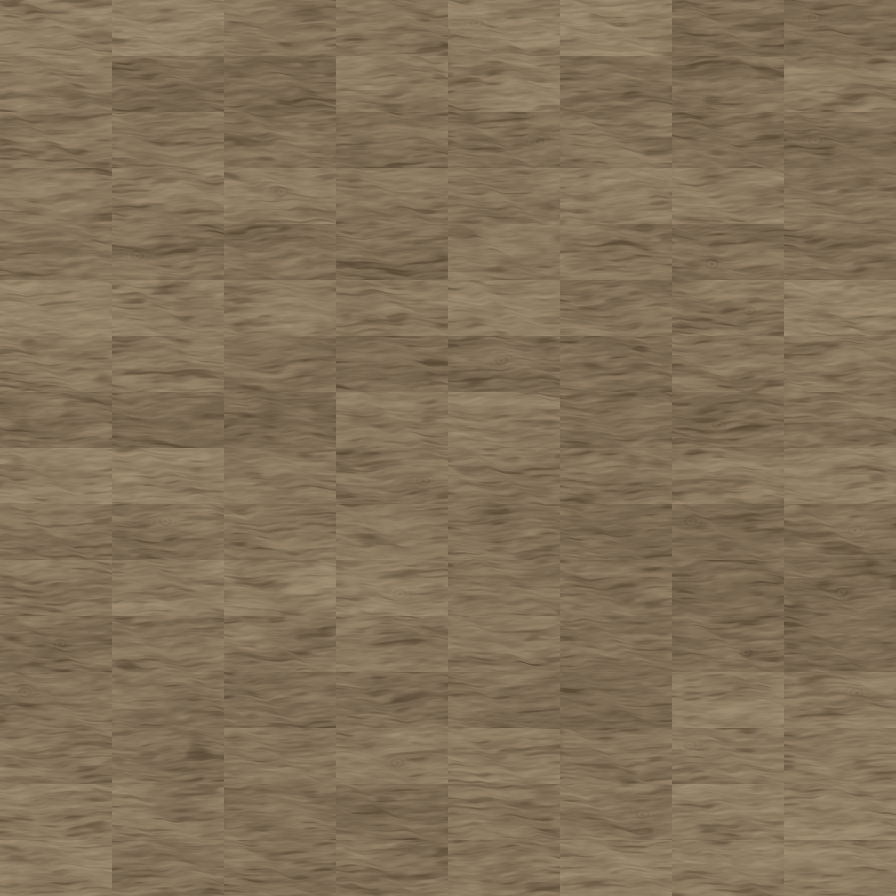
Give the GLSL for this texture, as a Shadertoy shader.

```glsl
// Weathered brown wood floor: gapless half-offset planks with wavy horizontal grain.
#define PLANKS vec2(4.0, 16.0)
#define DARK_WOOD vec3(0.355, 0.295, 0.215)
#define LIGHT_WOOD vec3(0.595, 0.522, 0.420)
#define BASE_TONE 0.70
#define PLANK_VARIATION 0.36
#define BOARD_VARIATION 0.08
#define GRAIN_CONTRAST 0.42
#define STREAK_DEPTH 0.34
#define WAVINESS 0.035
#define KNOT_CHANCE 0.16
#define SAMPLES 2

float hash(vec2 p) {
    vec3 q = fract(vec3(p.xyx) * 0.1031);
    q += dot(q, q.yzx + 33.33);
    return fract((q.x + q.y) * q.z);
}

float valueNoise(vec2 p) {
    vec2 cell = floor(p), f = fract(p);
    f = f * f * (3.0 - 2.0 * f);
    float low = mix(hash(cell), hash(cell + vec2(1, 0)), f.x);
    float high = mix(hash(cell + vec2(0, 1)), hash(cell + vec2(1, 1)), f.x);
    return mix(low, high, f.y);
}

// Layered sines bend the grain lines
float grainWave(vec2 p, float seed) {
    float wave = 0.0, amplitude = 1.0;
    for (int i = 0; i < 4; i++) {
        wave += amplitude * sin(p.x * 2.3 + p.y * 3.1 + seed * 6.3 + 1.7 * wave);
        p = p * 1.8 + 2.7;
        amplitude *= 0.55;
    }
    return wave * WAVINESS;
}

// Wood tone from 0 (dark) to 1 (light); p is measured in plank heights
float grainTone(vec2 p, vec2 board) {
    float seed = hash(board + 17.0);

    // An occasional small knot pushes the grain aside
    vec2 center = vec2(0.3 + 1.4 * hash(board + 41.0), 0.25 + 0.5 * hash(board + 53.0));
    vec2 toKnot = p - center;
    float hasKnot = step(hash(board + 67.0), KNOT_CHANCE);
    float radius = length(toKnot * vec2(1.0, 1.35));
    float knot = hasKnot * exp(-radius * radius * 45.0);
    float rings = knot * (0.07 + 0.09 * sin(radius * 65.0 + 2.0 * valueNoise(p * 9.0)));

    // Stretched noise at several scales
    vec2 g = p + vec2(0.0, grainWave(p, seed) - 0.35 * knot * toKnot.y);
    g += vec2(seed * 91.0, hash(board + 83.0) * 57.0);
    float broad = valueNoise(g * vec2(0.8, 4.0)) - 0.5;
    float medium = valueNoise(g * vec2(1.6, 11.0) + 13.0) - 0.5;
    float fine = valueNoise(g * vec2(3.2, 25.0) + 29.0) - 0.5;
    float fibre = valueNoise(g * vec2(7.0, 42.0) + 47.0) - 0.5;

    // Sparse dark pores gather in the darker bands
    float pores = valueNoise(g * vec2(2.3, 19.0) + 71.0) - 0.3 * broad;
    float streak = smoothstep(0.62, 1.0, pores);

    float grain = 0.6 * broad + 0.7 * medium + 0.7 * fine + 0.4 * fibre;
    return GRAIN_CONTRAST * grain - STREAK_DEPTH * streak - rings;
}

vec3 floorColor(vec2 uv) {
    // Even rows are shifted by half a plank
    vec2 p = uv * PLANKS;
    float row = floor(p.y);
    float shift = 0.5 * (1.0 - mod(row, 2.0));
    vec2 plank = vec2(mod(floor(p.x + shift), PLANKS.x), row);

    // Each plank joins two boards with separate grain
    vec2 board = vec2(floor(p.x * 2.0), row);
    float aspect = PLANKS.y / PLANKS.x;
    vec2 local = vec2(fract(p.x * 2.0) * 0.5 * aspect, fract(p.y));

    float tone = BASE_TONE + grainTone(local, board);
    tone += PLANK_VARIATION * (hash(plank + 5.0) - 0.5);
    tone += BOARD_VARIATION * (hash(board + 101.0) - 0.5);
    return mix(DARK_WOOD, LIGHT_WOOD, clamp(tone, 0.0, 1.1));
}

void mainImage(out vec4 fragColor, in vec2 fragCoord) {
    // Average a small grid of samples to smooth seams and fine grain
    vec3 color = vec3(0.0);
    for (int y = 0; y < SAMPLES; y++) {
        for (int x = 0; x < SAMPLES; x++) {
            vec2 offset = (vec2(x, y) + 0.5) / float(SAMPLES) - 0.5;
            color += floorColor((fragCoord + offset) / iResolution.xy);
        }
    }
    fragColor = vec4(color / float(SAMPLES * SAMPLES), 1.0);
}
```
